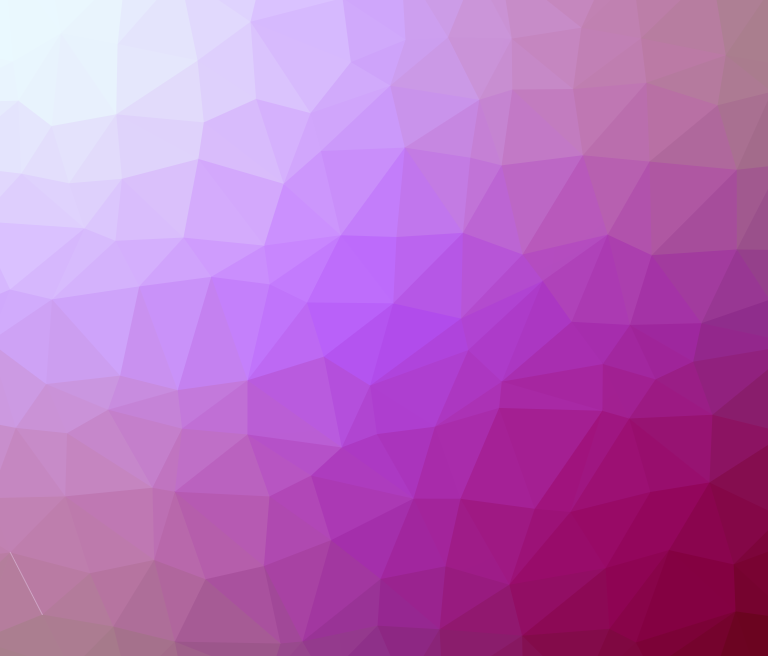
Give the GLSL for this background, as a Shadertoy shader.

```glsl
// Low-poly gradient: a jittered grid of points is split into flat triangles.
// Each triangle takes one colour at its centroid, the average of one palette
// read across the canvas and the same palette read down it.

#define CELL 0.0995        // grid pitch, in canvas heights
#define ROW_SHIFT 0.6      // vertical offset of the grid, in cells
#define JITTER 0.76        // full range of vertex displacement, in cells
#define SEAM_CHANCE 0.025  // share of cells with a pale hairline
#define SEAM_WIDTH 0.0007  // half width of a hairline, in canvas heights
#define SEAM_OPACITY 0.45

const vec3 PALETTE[9] = vec3[9](
    vec3(0.92, 0.98, 1.00), vec3(0.91, 0.95, 0.99), vec3(0.86, 0.77, 0.98),
    vec3(0.79, 0.54, 1.00), vec3(0.70, 0.32, 0.97), vec3(0.67, 0.19, 0.70),
    vec3(0.62, 0.06, 0.46), vec3(0.55, 0.00, 0.30), vec3(0.40, 0.02, 0.10));
const vec3 SEAM_COLOR = vec3(0.93, 0.84, 0.96);

vec2 hash22(vec2 p) {
    vec3 q = fract(p.xyx * vec3(0.1031, 0.1030, 0.0973));
    q += dot(q, q.yzx + 33.33);
    return fract((q.xx + q.yz) * q.zy);
}

float cross2(vec2 a, vec2 b) { return a.x * b.y - a.y * b.x; }

vec3 ramp(float t) {
    t = clamp(t, 0.0, 1.0) * 8.0;
    int i = min(int(t), 7);
    return mix(PALETTE[i], PALETTE[i + 1], t - float(i));
}

// Colour field, with p in canvas heights from the top left
vec3 field(vec2 p) {
    float aspect = iResolution.x / iResolution.y;
    return 0.5 * (ramp(p.x / aspect) + ramp(p.y));
}

vec2 gridPoint(vec2 id) {
    vec2 offset = (hash22(id + 17.0) - 0.5) * JITTER;
    return (id + offset + vec2(0.0, ROW_SHIFT)) * CELL;
}

// Signed distance to the line a-b, negative on the inner side
float edgeDistance(vec2 p, vec2 a, vec2 b) {
    return -cross2(b - a, p - a) / max(length(b - a), 1e-5);
}

float segmentDistance(vec2 p, vec2 a, vec2 b) {
    vec2 ab = b - a;
    float along = clamp(dot(p - a, ab) / dot(ab, ab), 0.0, 1.0);
    return length(p - a - along * ab);
}

// Flat colour times coverage in rgb, coverage in alpha
vec4 triangle(vec2 p, vec2 a, vec2 b, vec2 c, float pixel) {
    float d = max(edgeDistance(p, a, b),
              max(edgeDistance(p, b, c), edgeDistance(p, c, a)));
    float coverage = clamp(0.5 - d / pixel, 0.0, 1.0);
    return vec4(field((a + b + c) / 3.0), 1.0) * coverage;
}

// Quality of splitting a quad along a-c: high for short, valid diagonals
float splitScore(vec2 a, vec2 b, vec2 c, vec2 d) {
    vec2 ac = c - a;
    float area = min(cross2(b - a, ac), cross2(ac, d - a));
    return area / dot(ac, ac);
}

void mainImage(out vec4 fragColor, in vec2 fragCoord) {
    float pixel = 1.0 / iResolution.y;
    vec2 p = vec2(fragCoord.x, iResolution.y - fragCoord.y) * pixel;
    vec2 home = floor(p / CELL - vec2(0.0, ROW_SHIFT));

    vec4 sum = vec4(field(p), 1.0) * 1e-3;
    float seam = 0.0;

    // Nearby quads, each split along its better diagonal
    for (int y = -1; y <= 1; y++)
    for (int x = -1; x <= 1; x++) {
        vec2 id = home + vec2(x, y);
        vec2 a = gridPoint(id);
        vec2 b = gridPoint(id + vec2(1, 0));
        vec2 c = gridPoint(id + vec2(1, 1));
        vec2 d = gridPoint(id + vec2(0, 1));

        // Rotate the corners so that the split always runs from a to c
        if (splitScore(b, c, d, a) > splitScore(a, b, c, d)) {
            vec2 first = a;
            a = b; b = c; c = d; d = first;
        }
        sum += triangle(p, a, b, c, pixel) + triangle(p, a, c, d, pixel);

        // Occasional pale hairline on the diagonal
        float line = segmentDistance(p, a, c) - SEAM_WIDTH;
        float chosen = step(hash22(id + 71.0).x, SEAM_CHANCE);
        seam = max(seam, chosen * clamp(0.5 - line / pixel, 0.0, 1.0));
    }

    vec3 color = mix(sum.rgb / sum.a, SEAM_COLOR, seam * SEAM_OPACITY);
    fragColor = vec4(color, 1.0);
}
```
